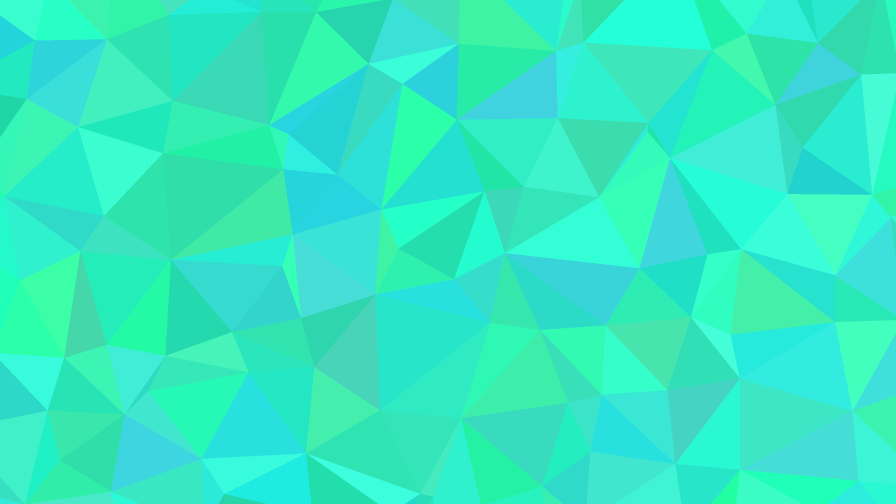
This background is drawn by a Shadertoy shader. Its source:

```glsl
#define DENSITY 7.0          // site cells per canvas height
#define UNEVENNESS 0.35      // random site weight, gives slivers and larger facets
#define SEED vec2(17.0, 43.0)
#define DARKEST vec3(0.12, 0.82, 0.64)
#define BRIGHTEST vec3(0.29, 1.01, 0.88)
#define REACH 3              // cells searched on each side
#define SITES 49             // (2 * REACH + 1) squared
#define MAX_STEPS 24
#define AA 3                 // subsamples per axis along edges

float hash(vec2 p) {
    return fract(sin(dot(p, vec2(12.9898, 78.233))) * 43758.5453);
}

float cross2(vec2 a, vec2 b) {
    return a.x * b.y - a.y * b.x;
}

// Site of a cell: offset from p, lifted height, integer label
vec4 siteAt(vec2 cell, vec2 p) {
    vec2 key = cell + SEED;
    vec2 jitter = vec2(hash(key), hash(key + 31.7));
    vec2 offset = cell + jitter - p;
    float lift = dot(offset, offset) + UNEVENNESS * hash(key + 67.3);
    return vec4(offset, lift, floor(hash(key + 93.1) * 512.0));
}

// Distance from the origin to the line through a and b
float edgeDistance(vec2 a, vec2 b) {
    return abs(cross2(a, b)) / max(length(b - a), 1e-5);
}

// Weighted Delaunay facet around p: x = facet label, y = distance to its border
vec2 facetAt(vec2 p) {
    vec4 sites[SITES];
    int count = 0;
    for (int j = -REACH; j <= REACH; j++)
        for (int i = -REACH; i <= REACH; i++)
            sites[count++] = siteAt(floor(p) + vec2(i, j), p);

    // Start with a huge raised triangle, then descend to the lower hull
    vec4 a = vec4(-30.0, -20.0, 3000.0, 0.0);
    vec4 b = vec4(30.0, -20.0, 3000.0, 0.0);
    vec4 c = vec4(0.0, 35.0, 3000.0, 0.0);

    for (int s = 0; s < MAX_STEPS; s++) {
        vec3 normal = cross(b.xyz - a.xyz, c.xyz - a.xyz);
        float lowest = -1e-4 * normal.z;
        int found = -1;
        for (int k = 0; k < SITES; k++) {
            float gap = dot(sites[k].xyz - a.xyz, normal);
            if (gap < lowest) {
                lowest = gap;
                found = k;
            }
        }
        if (found < 0) break;

        // Swap out the corner that keeps p inside
        vec4 d = sites[found];
        float sa = cross2(a.xy, d.xy);
        float sb = cross2(b.xy, d.xy);
        float sc = cross2(c.xy, d.xy);
        if (sb >= 0.0 && sa <= 0.0) c = d;
        else if (sc >= 0.0 && sb <= 0.0) a = d;
        else b = d;
    }

    float border = min(edgeDistance(a.xy, b.xy),
                   min(edgeDistance(b.xy, c.xy), edgeDistance(c.xy, a.xy)));
    return vec2(a.w + b.w + c.w, border);
}

vec3 facetColor(float label) {
    vec3 mixing = vec3(hash(vec2(label, 1.3)),
                       hash(vec2(label, 5.9)),
                       hash(vec2(label, 9.7)));
    return mix(DARKEST, BRIGHTEST, mixing);
}

void mainImage(out vec4 fragColor, in vec2 fragCoord) {
    float pixel = DENSITY / iResolution.y;
    vec2 p = fragCoord * pixel;
    vec2 facet = facetAt(p);
    vec3 color = facetColor(facet.x);

    // Supersample only where an edge may cross the pixel
    if (facet.y < 0.75 * pixel) {
        color = vec3(0.0);
        for (int j = 0; j < AA; j++)
            for (int i = 0; i < AA; i++) {
                vec2 shift = (vec2(i, j) + 0.5) / float(AA) - 0.5;
                color += facetColor(facetAt(p + shift * pixel).x);
            }
        color /= float(AA * AA);
    }
    fragColor = vec4(min(color, 1.0), 1.0);
}
```
